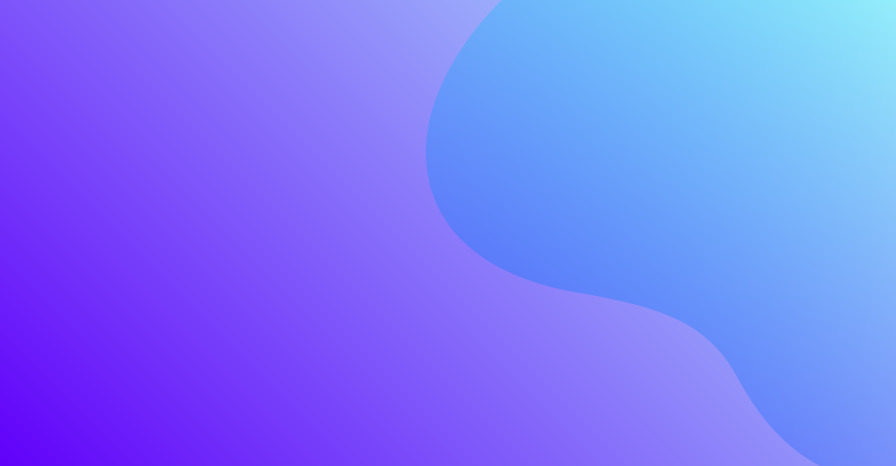
Give the GLSL for this background, as a Shadertoy shader.

```glsl
// Diagonal violet gradient with a translucent-looking blue wave in the upper right.

const vec2 FRAME = vec2(1.92, 1.0);              // design size in canvas heights

// Backdrop, lower left to upper right
const vec3 VIOLET = vec3(0.38, 0.00, 0.98);
const vec3 LILAC  = vec3(0.70, 0.95, 0.98);

// Wave, one colour per corner
const float WAVE_LEFT = 0.9;
const vec3 WAVE_LOW_LEFT   = vec3(0.31, 0.275, 0.98);
const vec3 WAVE_HIGH_LEFT  = vec3(0.42, 0.655, 0.98);
const vec3 WAVE_LOW_RIGHT  = vec3(0.47, 0.56, 0.98);
const vec3 WAVE_HIGH_RIGHT = vec3(0.58, 0.93, 0.98);

// Chain of cubic Bezier segments that descends along the wave edge
const int SEGMENTS = 4;
const int SOLVE_STEPS = 18;
const vec2 EDGE[13] = vec2[13](
    vec2(1.075, 1.0),
    vec2(0.97, 0.895),  vec2(0.9125, 0.775), vec2(0.9125, 0.675),
    vec2(0.9125, 0.52), vec2(1.025, 0.405),  vec2(1.25, 0.37),
    vec2(1.415, 0.34),  vec2(1.515, 0.31),   vec2(1.58, 0.19),
    vec2(1.625, 0.1075), vec2(1.68, 0.04),   vec2(1.7575, 0.0));

vec2 bezier(vec2 a, vec2 b, vec2 c, vec2 d, float t) {
    float s = 1.0 - t;
    return s * s * s * a + 3.0 * s * s * t * b + 3.0 * s * t * t * c + t * t * t * d;
}

vec2 bezierTangent(vec2 a, vec2 b, vec2 c, vec2 d, float t) {
    float s = 1.0 - t;
    return s * s * (b - a) + 2.0 * s * t * (c - b) + t * t * (d - c);
}

// Approximate signed distance to the edge, positive inside the wave
float waveDistance(vec2 p) {
    int first = 0;
    for (int i = 1; i < SEGMENTS; i++) {
        if (p.y < EDGE[3 * i].y) first = 3 * i;
    }
    vec2 a = EDGE[first], b = EDGE[first + 1], c = EDGE[first + 2], d = EDGE[first + 3];

    // Bisect for the curve point at this height
    float lo = 0.0, hi = 1.0;
    for (int i = 0; i < SOLVE_STEPS; i++) {
        float mid = 0.5 * (lo + hi);
        if (bezier(a, b, c, d, mid).y > p.y) lo = mid;
        else hi = mid;
    }
    float t = 0.5 * (lo + hi);
    vec2 tangent = normalize(bezierTangent(a, b, c, d, t));
    return (p.x - bezier(a, b, c, d, t).x) * abs(tangent.y);
}

vec3 waveColor(vec2 p) {
    float across = clamp((p.x - WAVE_LEFT) / (FRAME.x - WAVE_LEFT), 0.0, 1.0);
    vec3 blend = vec3(across * across, across, across);  // red rises late
    vec3 low  = mix(WAVE_LOW_LEFT, WAVE_LOW_RIGHT, blend);
    vec3 high = mix(WAVE_HIGH_LEFT, WAVE_HIGH_RIGHT, blend);
    return mix(low, high, p.y);
}

void mainImage(out vec4 fragColor, in vec2 fragCoord) {
    vec2 p = fragCoord / iResolution.xy * FRAME;
    float pixel = 1.0 / iResolution.y;

    // Backdrop
    vec3 color = mix(VIOLET, LILAC, (p.x + p.y) / (FRAME.x + FRAME.y));

    // Wave with a smoothed edge
    float coverage = smoothstep(-0.7 * pixel, 0.7 * pixel, waveDistance(p));
    color = mix(color, waveColor(p), coverage);

    fragColor = vec4(color, 1.0);
}
```
